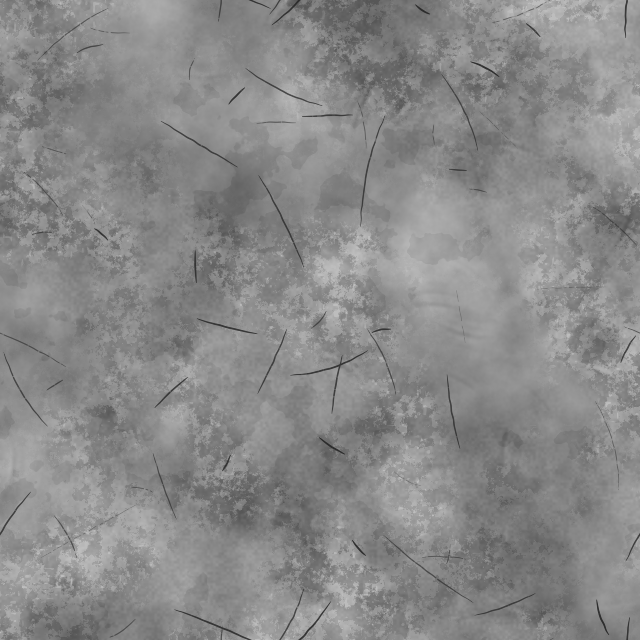
A Shadertoy shader for this texture:

```glsl
// Worn grey plaster: cloudy stains, flaking grain, brushed arcs and thin dark scratches.

// Integer hash giving three values in 0..1
vec3 hash3(ivec2 cell, int seed) {
    uvec3 v = uvec3(ivec3(cell, seed)) * 1664525u + 1013904223u;
    v.x += v.y * v.z; v.y += v.z * v.x; v.z += v.x * v.y;
    v ^= v >> 16u;
    v.x += v.y * v.z; v.y += v.z * v.x; v.z += v.x * v.y;
    return vec3(v >> 8u) / 16777216.0;
}

float noise(vec2 p, int seed) {
    ivec2 i = ivec2(floor(p));
    vec2 f = fract(p);
    f = f * f * (3.0 - 2.0 * f);
    float low = mix(hash3(i, seed).x, hash3(i + ivec2(1, 0), seed).x, f.x);
    float high = mix(hash3(i + ivec2(0, 1), seed).x, hash3(i + ivec2(1, 1), seed).x, f.x);
    return mix(low, high, f.y);
}

// Layered noise, turned at each octave to hide the lattice
float fbm(vec2 p, float gain, int seed) {
    float sum = 0.0, total = 0.0, amp = 1.0;
    for (int i = 0; i < 5; i++) {
        sum += amp * noise(p, seed + i);
        total += amp;
        amp *= gain;
        p = mat2(1.6, 1.2, -1.2, 1.6) * p + 7.3;
    }
    return sum / total;
}

// Offset from a centre, wrapped at the canvas edges
vec2 wrapped(vec2 uv, vec2 centre) {
    return fract(uv - centre + 0.5) - 0.5;
}

vec2 turn(vec2 p, float angle) {
    float c = cos(angle), s = sin(angle);
    return vec2(c * p.x + s * p.y, c * p.y - s * p.x);
}

// Faint bristle marks following arcs inside soft patches
float brushMarks(vec2 uv) {
    float marks = 0.0;
    for (int i = 0; i < 20; i++) {
        vec3 place = hash3(ivec2(i, 3), 101);
        vec3 shape = hash3(ivec2(i, 4), 102);
        vec2 p = turn(wrapped(uv, place.xy), 6.2832 * place.z);
        float radius = mix(0.08, 0.25, shape.x);
        float r = length(p + vec2(radius, 0.0));
        float window = exp(-pow((r - radius) / 0.022, 2.0) - pow(p.y / 0.045, 2.0));
        float bristles = noise(vec2(r * 150.0, p.y * 9.0), 110 + i) - 0.4;
        marks += window * bristles * mix(0.4, 1.0, shape.y);
    }
    return marks;
}

// Soft dark smudges
float smudges(vec2 uv) {
    float dark = 0.0;
    for (int i = 0; i < 16; i++) {
        vec3 spot = hash3(ivec2(i, 5), 131);
        vec2 p = wrapped(uv, spot.xy);
        float size = mix(0.014, 0.055, spot.z);
        dark += exp(-dot(p, p) / (size * size)) * mix(0.8, 0.5, spot.z);
    }
    return dark;
}

// Slightly bent, tapered strokes of varied length and strength
float scratches(vec2 uv, float pixel) {
    float ink = 0.0;
    for (int i = 0; i < 64; i++) {
        vec3 place = hash3(ivec2(i, 7), 151);
        vec3 shape = hash3(ivec2(i, 8), 152);
        float halfLength = mix(0.014, 0.1, shape.x * shape.x);
        vec2 p = turn(wrapped(uv, place.xy), 6.2832 * place.z);
        float along = p.x / halfLength;
        float bend = (shape.y - 0.5) * 0.3 * halfLength;
        float wobble = (noise(vec2(p.x * 90.0, float(i)), 160) - 0.5) * 0.0012;
        float taper = sqrt(max(1.0 - along * along, 0.0));
        float width = mix(0.0004, 0.0014, shape.z) * taper;
        float line = 1.0 - smoothstep(width - 0.5 * pixel, width + 0.7 * pixel, abs(p.y - bend * along * along - wobble));
        float wear = smoothstep(0.15, 0.5, noise(vec2(p.x * 260.0, float(i)), 170) + 0.45 * shape.z);
        ink = max(ink, line * wear * smoothstep(0.0, 0.3, taper) * mix(0.3, 0.95, shape.z));
    }
    return ink;
}

void mainImage(out vec4 fragColor, in vec2 fragCoord) {
    vec2 uv = fragCoord / iResolution.y;
    float pixel = 1.0 / iResolution.y;

    // Broad clouds and smaller mottling
    float cloud = fbm(uv * 5.0, 0.55, 1) - 0.5;
    float mottle = fbm(uv * 15.0 + 3.0, 0.6, 11) - 0.5;
    float tone = 0.567 + 0.36 * cloud + 0.2 * mottle;

    // Calm areas stay smooth, the rest carries flakes
    float rough = 1.0 - 0.8 * smoothstep(0.53, 0.66, fbm(uv * 4.0 + 9.0, 0.5, 21));
    float flake = fbm(uv * 48.0, 0.78, 31);
    float lightArea = smoothstep(0.42, 0.62, fbm(uv * 8.0 + 5.0, 0.6, 41));
    float darkArea = smoothstep(0.46, 0.64, fbm(uv * 9.0 + 2.0, 0.6, 51));
    tone += 0.075 * rough * lightArea * smoothstep(0.5, 0.57, flake);
    tone -= 0.07 * rough * darkArea * smoothstep(0.51, 0.44, flake);

    // Crisp-edged worn islands
    float island = fbm(uv * 13.0 + 17.0, 0.55, 61);
    tone -= 0.045 * smoothstep(0.63, 0.655, island);

    // Fine grain and pale chips
    tone += 0.05 * rough * (noise(uv * 230.0, 71) - 0.5);
    tone += 0.08 * rough * lightArea * smoothstep(0.8, 0.92, noise(uv * 170.0, 81));

    tone -= 0.11 * brushMarks(uv) + 0.085 * smudges(uv);
    tone = clamp(tone, 0.34, 0.74);
    tone = mix(tone, 0.15, scratches(uv, pixel));
    fragColor = vec4(vec3(tone), 1.0);
}
```
